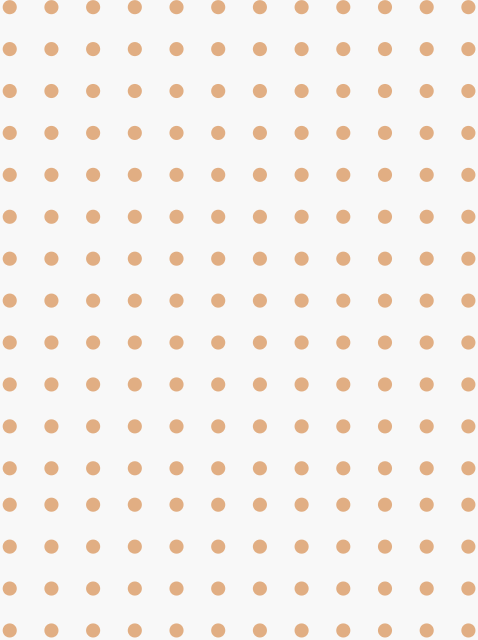
Write a Shadertoy shader that draws this pattern.

```glsl
// Flat tan dots on an off-white ground, in 12 columns and 16 rows.
// Two stacked blocks of rows share one pitch; the lower block starts early,
// leaving a narrower gap. Each pixel measures its distance to the nearest dot.

const vec3 GROUND = vec3(0.973);
const vec3 TAN = vec3(0.884, 0.684, 0.514);

// Lengths are fractions of the canvas height, measured from the top left.
const vec2 PITCH = vec2(0.06515, 0.0655);
const vec2 UPPER_START = vec2(0.0152, 0.0112);
const vec2 LOWER_START = vec2(0.0152, 0.7886);
const float SEAM = 0.760;
const float RADIUS = 0.0110;

// Signed distance to the nearest dot of a grid whose first dot is at start.
float dotGrid(vec2 p, vec2 start, vec2 pitch, float radius) {
    vec2 q = p - start;
    return length(q - pitch * floor(q / pitch + 0.5)) - radius;
}

// Antialiased coverage of a shape from its signed distance.
float coverage(float dist, float pixel) {
    return clamp(0.5 - dist / pixel, 0.0, 1.0);
}

void mainImage(out vec4 fragColor, in vec2 fragCoord) {
    float pixel = 1.0 / iResolution.y;
    vec2 p = vec2(fragCoord.x, iResolution.y - fragCoord.y) * pixel;

    // The seam lies in the empty band between the two blocks.
    vec2 start = p.y < SEAM ? UPPER_START : LOWER_START;
    float dist = dotGrid(p, start, PITCH, RADIUS);

    fragColor = vec4(mix(GROUND, TAN, coverage(dist, pixel)), 1.0);
}
```
